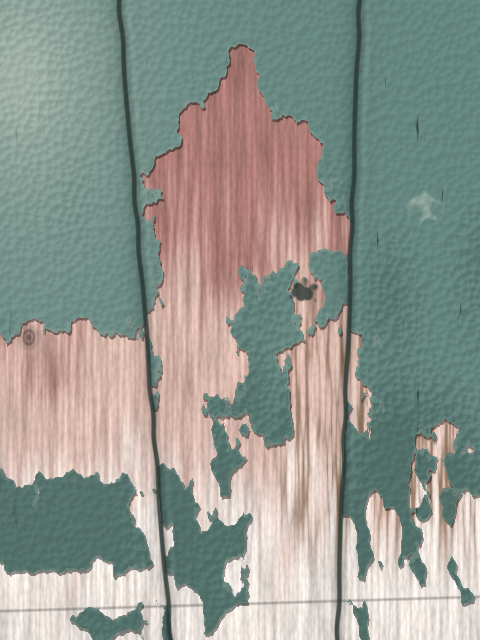
This texture is drawn by a Shadertoy shader. Its source:

```glsl
// Weathered planks: green paint flaking off red and pale grained wood.
// A signed paint field (blobs, slopes, cellular chips) splits paint from wood;
// grain and cracks are stretched cellular noise, grooves are slanted lines.

#define PAINT      vec3(0.395, 0.525, 0.500)
#define PAINT_DARK vec3(0.320, 0.435, 0.412)
#define GLOSS      vec3(0.620, 0.690, 0.650)
#define RED_WOOD   vec3(0.650, 0.465, 0.440)
#define PINK_WOOD  vec3(0.810, 0.690, 0.645)
#define PALE_WOOD  vec3(0.890, 0.860, 0.835)
#define SHADOW     vec3(0.170, 0.220, 0.205)
#define RAGGED     0.050
#define GRAIN      0.42
#define GROOVE     0.0035
#define SHADOW_DIR vec2(-0.002, 0.004)

vec2 hash2(vec2 c) {
    vec3 h = fract(c.xyx * vec3(0.1031, 0.1030, 0.0973));
    h += dot(h, h.yzx + 33.33);
    return fract((h.xx + h.yz) * h.zy);
}

// Distance to the nearest cell point, about 0 to 1
float cell(vec2 p) {
    vec2 id = floor(p), f = p - id;
    float nearest = 4.0;
    for (int y = -1; y <= 1; y++)
        for (int x = -1; x <= 1; x++) {
            vec2 o = vec2(x, y);
            vec2 d = o + hash2(id + o + 57.0) - f;
            nearest = min(nearest, dot(d, d));
        }
    return sqrt(nearest);
}

// Layered sines that bend straight outlines
vec2 sway(vec2 p) {
    return vec2(sin(p.y * 29.0 + 2.0 * sin(p.x * 17.0)) + 0.6 * sin(p.y * 67.0 + p.x * 31.0),
                sin(p.x * 37.0 + 1.5 * sin(p.y * 13.0)) + 0.6 * sin(p.x * 83.0 - p.y * 23.0));
}

// Rounded box, positive inside
float blob(vec2 p, vec2 centre, vec2 halfSize) {
    vec2 d = abs(p - centre) - halfSize;
    return -length(max(d, 0.0)) - min(max(d.x, d.y), 0.0);
}

// Horizontal offsets from the two grooves
vec2 grooveOffset(vec2 p) {
    return p.x - vec2(0.267 - 0.081 * p.y, 0.527 + 0.035 * p.y);
}

// Positive where paint remains
float paintField(vec2 p) {
    vec2 q = p + 0.007 * sway(p);
    float worn = smoothstep(0.38, 0.1, p.y);
    float chips = (cell(p * vec2(21.0, 14.0)) - 0.5) * (1.0 + worn)
                - (cell(p * vec2(52.0, 38.0) + 9.0) - 0.5) * 0.45
                + (cell(p * vec2(130.0, 85.0)) - 0.5) * 0.2;
    vec2 g = grooveOffset(p);
    float f;
    if (g.x < 0.0) {
        f = max(q.y - 0.485, blob(q, vec2(0.09, 0.185), vec2(0.125, 0.075)));
        f = max(f, blob(q, vec2(0.19, 0.03), vec2(0.07, 0.02)));
    } else if (g.y < 0.0) {
        float drop = 0.91 - q.y;
        float leftEdge = max(0.365 - 0.66 * drop, 0.243);
        float rightEdge = 0.395 + 0.60 * drop;
        f = -min(min(q.x - leftEdge, rightEdge - q.x), drop);
        f = max(f, blob(q, vec2(0.415, 0.44), vec2(0.045, 0.125)));
        f = max(f, blob(q, vec2(0.515, 0.55), vec2(0.026, 0.065)));
        f = max(f, blob(q, vec2(0.355, 0.29), vec2(0.020, 0.075)));
        f = max(f, blob(q, vec2(0.315, 0.13), vec2(0.062, 0.075)));
        f = max(f, blob(q, vec2(0.265, 0.20), vec2(0.022, 0.080)));
    } else {
        f = (q.y - 0.13) * 0.4 + (cell(p * vec2(24.0, 6.0)) - 0.5) * 0.15;
        f = min(f, -blob(q, vec2(0.553, 0.42), vec2(0.014, 0.07)));
        f = min(f, -blob(q, vec2(0.695, 0.28), vec2(0.016, 0.04)));
    }
    return f + RAGGED * chips;
}

vec3 woodColor(vec2 p) {
    float broad = cell(p * vec2(16.0, 5.0)) - 0.5;
    float fibre = cell(p * vec2(150.0, 9.0)) - 0.5;
    float streak = cell(p * vec2(62.0, 3.0) + 4.0) - 0.5;
    float fleck = cell(p * vec2(210.0, 70.0)) - 0.5;
    float height = p.y + 0.22 * broad + 0.16 * streak;
    vec3 col = mix(PALE_WOOD, PINK_WOOD, smoothstep(0.06, 0.34, height));
    col = mix(col, RED_WOOD, smoothstep(0.40, 0.68, height + 0.08 * fibre));
    // Brown weathered streaks beside the right groove
    float brown = smoothstep(0.38, 0.50, p.x) * smoothstep(0.60, 0.45, p.y) * smoothstep(0.08, 0.25, p.y);
    col = mix(col, vec3(0.61, 0.50, 0.42), brown * smoothstep(-0.25, 0.3, streak + fibre));
    return col * (1.0 - GRAIN * (0.55 * fibre + 0.4 * streak + 0.25 * fleck));
}

vec3 paintColor(vec2 p) {
    float bump = cell(p * 85.0) - cell(p * 85.0 + vec2(-0.2, 0.25));
    float broad = cell(p * vec2(9.0, 4.0)) - 0.5;
    float tone = p.y + 0.5 * broad + 0.25 * bump;
    vec3 col = mix(PAINT_DARK, PAINT, smoothstep(0.12, 0.62, tone));
    // Sky glare on the upper left plank and pale scuffs on the right
    float glare = exp(-5.0 * length((p - vec2(0.03, 0.88)) * vec2(1.5, 1.0)));
    float scuff = smoothstep(0.0, 0.02, blob(p, vec2(0.665, 0.67), vec2(0.025, 0.02)) + 0.05 * (cell(p * 42.0) - 0.45));
    col = mix(col, GLOSS, clamp(1.25 * glare + 0.7 * scuff + 0.3 * bump * glare, 0.0, 1.0));
    // Fine vertical cracks, densest on the right plank
    float crack = smoothstep(0.88, 1.0, cell(p * vec2(75.0, 10.0)));
    col = mix(col, SHADOW, crack * mix(0.2, 0.75, smoothstep(0.52, 0.58, p.x)));
    return col * (1.0 + 0.16 * bump);
}

void mainImage(out vec4 fragColor, in vec2 fragCoord) {
    vec2 p = fragCoord / iResolution.y;
    float soft = max(0.0014, 1.0 / iResolution.y);
    float field = paintField(p);
    float painted = smoothstep(-soft, soft, field);

    // Bare wood with knots, a low seam and the shadow of the paint edge
    vec3 wood = woodColor(p);
    float ring = length((p - vec2(0.045, 0.473)) * vec2(1.0, 0.8));
    wood *= 1.0 - 0.45 * smoothstep(0.020, 0.004, ring) * (0.75 + 0.25 * sin(ring * 900.0));
    wood *= 1.0 - 0.25 * smoothstep(0.004, 0.0, abs(p.y - 0.045 - 0.03 * p.x));
    wood *= 1.0 - 0.42 * smoothstep(-soft, soft, paintField(p + SHADOW_DIR));

    // Paint with a thin lit rim
    vec3 paint = paintColor(p);
    paint = mix(paint, GLOSS, 0.28 * smoothstep(0.004, 0.001, abs(field - 0.003)));
    vec3 col = mix(wood, paint, painted);

    // Dark splintered knot
    float splinter = length((p - vec2(0.475, 0.545)) * vec2(1.0, 1.2)) + 0.022 * (cell(p * 65.0) - 0.5);
    col = mix(col, SHADOW, 0.8 * smoothstep(0.022, 0.010, splinter));

    // Grooves: dark core, soft hollow and a lit bevel
    vec2 offset = grooveOffset(p) + 0.0012 * sin(p.y * 47.0 + 2.0 * sin(p.y * 19.0));
    vec2 core = smoothstep(GROOVE + soft, GROOVE - soft, abs(offset));
    vec2 hollow = exp(-abs(offset) / 0.010);
    vec2 bevel = exp(-pow((offset - 0.014) / 0.005, vec2(2.0)));
    col *= 1.0 - 0.28 * max(hollow.x, hollow.y);
    col += 0.05 * (bevel.x + bevel.y);
    col = mix(col, SHADOW, 0.8 * max(core.x, core.y));
    fragColor = vec4(clamp(col, 0.0, 1.0), 1.0);
}
```
